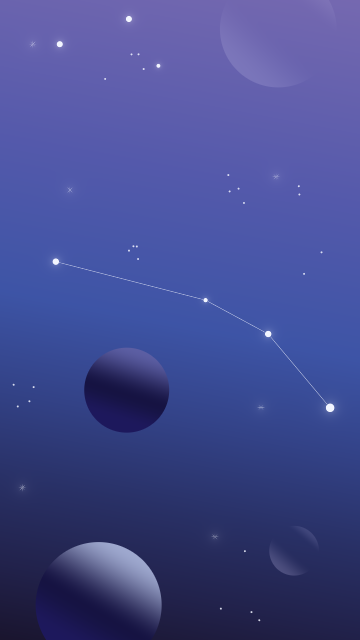
Give the GLSL for this background, as a Shadertoy shader.

```glsl
// Dusk-blue night sky with a constellation, shaded planets, faint moons and scattered stars.

const vec3 STAR_WHITE = vec3(0.95, 0.96, 1.0);
const vec3 MOON_TINT = vec3(0.72, 0.70, 0.88);
const vec3 INDIGO = vec3(0.115, 0.095, 0.36);
const vec3 SHADOW = vec3(0.085, 0.075, 0.26);

// Sky stops: rgb and the height at which each is reached
const vec4 SKY[7] = vec4[7](
    vec4(0.10, 0.08, 0.18, 0.00), vec4(0.13, 0.13, 0.29, 0.20),
    vec4(0.16, 0.19, 0.40, 0.45), vec4(0.20, 0.26, 0.53, 0.70),
    vec4(0.24, 0.33, 0.65, 0.97), vec4(0.33, 0.35, 0.67, 1.40),
    vec4(0.46, 0.41, 0.69, 1.97));

// Bright stars: centre and radius; the first four form the constellation
const int LINKED = 4;
const vec3 BRIGHT[7] = vec3[7](
    vec3(0.155, 1.051, 0.009), vec3(0.571, 0.944, 0.006),
    vec3(0.745, 0.850, 0.009), vec3(0.917, 0.645, 0.012),
    vec3(0.358, 1.725, 0.0085), vec3(0.166, 1.655, 0.0085),
    vec3(0.440, 1.595, 0.0055));

const vec2 SPARKLES[6] = vec2[6](
    vec2(0.091, 1.655), vec2(0.194, 1.250), vec2(0.767, 1.287),
    vec2(0.725, 0.646), vec2(0.062, 0.423), vec2(0.597, 0.287));

// Clusters of tiny stars: centre and half extent
const int STARS_PER_CLUSTER = 4;
const vec4 CLUSTERS[6] = vec4[6](
    vec4(0.34, 1.58, 0.09, 0.05), vec4(0.62, 1.24, 0.06, 0.07),
    vec4(0.88, 1.15, 0.08, 0.14), vec4(0.355, 1.085, 0.03, 0.03),
    vec4(0.07, 0.71, 0.06, 0.08), vec4(0.66, 0.16, 0.07, 0.12));

vec2 hash2(vec2 seed) {
    vec2 k = vec2(dot(seed, vec2(127.1, 311.7)), dot(seed, vec2(269.5, 183.3)));
    return fract(sin(k) * 43758.5);
}

// Antialiased coverage of a signed distance
float cover(float dist, float pixel) {
    return clamp(0.5 - dist / pixel, 0.0, 1.0);
}

float segmentDistance(vec2 p, vec2 a, vec2 b) {
    vec2 ab = b - a;
    return length(p - a - ab * clamp(dot(p - a, ab) / dot(ab, ab), 0.0, 1.0));
}

vec3 skyColor(vec2 p) {
    float height = p.y + 0.19 * p.x;
    vec3 color = SKY[0].rgb;
    for (int i = 1; i < 7; i++) {
        float blend = clamp((height - SKY[i - 1].w) / (SKY[i].w - SKY[i - 1].w), 0.0, 1.0);
        color = mix(color, SKY[i].rgb, blend);
    }
    return color;
}

// Translucent disc, lit at two opposite rims
float moonAlpha(vec2 p, vec2 center, float radius, float strength, float pixel) {
    vec2 q = (p - center) / radius;
    float along = dot(q, normalize(vec2(-0.65, -0.76)));
    float lit = smoothstep(0.1, 1.0, along) + 0.6 * smoothstep(0.55, 1.0, -along);
    return strength * lit * cover(length(p - center) - radius, pixel);
}

// Sphere fading from indigo through a dark band to its highlight
vec3 addPlanet(vec3 base, vec2 p, vec2 center, float radius, vec2 light, vec3 glint, float pixel) {
    float along = dot((p - center) / radius, normalize(light));
    vec3 color = mix(INDIGO, SHADOW, smoothstep(-0.75, -0.1, along));
    color = mix(color, glint, smoothstep(-0.12, 1.0, along));
    return mix(base, color, cover(length(p - center) - radius, pixel));
}

float starAlpha(vec2 p, vec3 star, float pixel) {
    float dist = length(p - star.xy);
    return max(cover(dist - star.z, pixel), 0.45 * exp(-dist / star.z));
}

// Eight thin rays with a faint halo
float sparkleAlpha(vec2 p, vec2 center, float pixel) {
    vec2 q = abs(p - center);
    float reach = length(q);
    float ray = min(min(q.x, q.y), abs(q.x - q.y) * 0.707);
    float rays = cover(ray - 0.0003, pixel) * smoothstep(0.014, 0.003, reach);
    return max(0.75 * rays, 0.12 * exp(-reach / 0.012));
}

void mainImage(out vec4 fragColor, in vec2 fragCoord) {
    float pixel = 1.0 / iResolution.x;
    vec2 p = fragCoord * pixel;
    vec3 color = skyColor(p);

    // Moons
    color = mix(color, MOON_TINT, moonAlpha(p, vec2(0.773, 1.697), 0.162, 0.25, pixel));
    color = mix(color, MOON_TINT, moonAlpha(p, vec2(0.817, 0.248), 0.069, 0.27, pixel));

    // Stars and constellation lines
    float light = 0.0;
    for (int c = 0; c < 6; c++)
        for (int i = 0; i < STARS_PER_CLUSTER; i++) {
            vec2 jitter = 2.0 * hash2(vec2(c, i) + 1.0) - 1.0;
            vec2 center = CLUSTERS[c].xy + CLUSTERS[c].zw * jitter;
            light = max(light, 0.85 * cover(length(p - center) - 0.0026, pixel));
        }
    for (int i = 0; i < 6; i++) light = max(light, sparkleAlpha(p, SPARKLES[i], pixel));
    for (int i = 1; i < LINKED; i++) {
        float dist = segmentDistance(p, BRIGHT[i - 1].xy, BRIGHT[i].xy);
        light = max(light, 0.75 * cover(dist - 0.0006, pixel));
    }
    for (int i = 0; i < 7; i++) light = max(light, starAlpha(p, BRIGHT[i], pixel));
    color = mix(color, STAR_WHITE, light);

    // Planets
    color = addPlanet(color, p, vec2(0.352, 0.694), 0.118, vec2(0.3, 0.95), vec3(0.36, 0.37, 0.64), pixel);
    color = addPlanet(color, p, vec2(0.274, 0.097), 0.175, vec2(0.5, 0.85), vec3(0.62, 0.66, 0.81), pixel);
    fragColor = vec4(color, 1.0);
}
```
